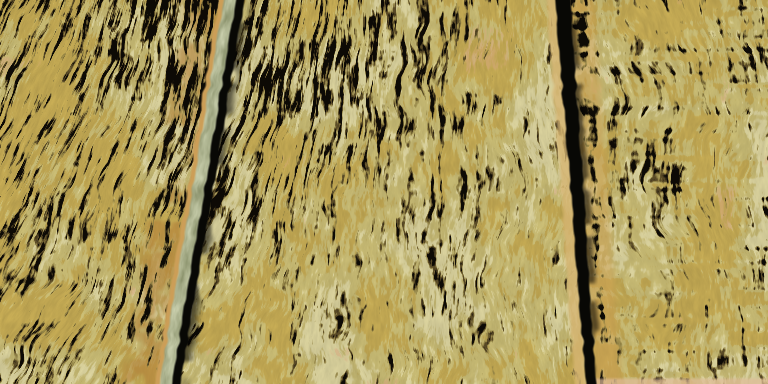
Reproduce this texture procedurally as a WebGL 1 fragment shader.

```glsl
precision highp float;
// Three weathered planks with dark worn grain, split by two slanted gaps.
uniform vec2 u_resolution;

float hash(vec2 p) {
  vec3 q = fract(p.xyx * 0.1031);
  q += dot(q, q.yzx + 33.33);
  return fract((q.x + q.y) * q.z);
}

float noise(vec2 p) {
  vec2 i = floor(p), f = fract(p);
  f = f * f * (3.0 - 2.0 * f);
  return mix(mix(hash(i), hash(i + vec2(1.0, 0.0)), f.x),
             mix(hash(i + vec2(0.0, 1.0)), hash(i + 1.0), f.x), f.y);
}

float fbm(vec2 p) {
  float sum = 0.0, amp = 0.54;
  for (int i = 0; i < 3; i++) {
    sum += amp * noise(p);
    p = p * 2.03 + 17.3;
    amp *= 0.52;
  }
  return sum;
}

// Soft-edged interval from lo to hi
float band(float x, float lo, float hi, float soft) {
  return smoothstep(lo - soft, lo + soft, x) * (1.0 - smoothstep(hi - soft, hi + soft, x));
}

void main() {
  vec2 p = gl_FragCoord.xy / u_resolution.y;
  p.x *= 2.0 * u_resolution.y / u_resolution.x;
  float px = 1.0 / u_resolution.y;
  float y = p.y;

  // Signed distances across the two gaps
  float wobble = 0.006 * (noise(vec2(3.0, y * 45.0)) - 0.5);
  float gapA = 0.458 + 0.166 * y, gapB = 1.54 - 0.075 * y;
  float dA = p.x - gapA + wobble, dB = p.x - gapB + wobble;
  float t = (p.x - gapA) / (gapB - gapA);
  float isLeft = 1.0 - step(0.0, dA), isRight = step(0.0, dB);
  float isMid = 1.0 - isLeft - isRight;

  // Grain coordinates: x across the fibres, y along them
  float across = isLeft * (p.x - mix(0.68, 0.2, p.x / gapA) * y)
               + isMid * (t * 1.1 + 3.0 - 0.22 * y * (1.0 - smoothstep(0.0, 0.5, t)))
               + isRight * (p.x + 0.09 * y + 6.0);
  across += 0.06 * (noise(p * vec2(5.0, 4.0)) - 0.5) + 0.022 * (noise(p * 19.0) - 0.5);
  float rings = length((p - vec2(1.30, 0.0)) * vec2(1.0, 0.5));
  across += 0.25 * rings * isMid * band(t, 0.72, 1.0, 0.12) * (1.0 - smoothstep(0.1, 0.6, y));
  vec2 grain = vec2(across, y);
  float fibre = fbm(grain * vec2(66.0, 15.0));
  float fine = fbm(grain * vec2(105.0, 34.0) + 40.0);
  float grit = noise(p * 105.0 + 9.0);
  float patches = fbm(p * vec2(7.0, 5.0) + 8.0);
  float saw = noise(vec2(p.x * 4.0, y * 85.0));

  // Bare wood
  vec3 ochre = vec3(0.75, 0.65, 0.32), straw = vec3(0.76, 0.71, 0.44), cream = vec3(0.82, 0.79, 0.59);
  float pale = patches + 0.5 * (fine - 0.5) + 0.35 * (fbm(p * vec2(34.0, 26.0)) - 0.5);
  pale += 0.08 * isMid - 0.06 * isLeft + isRight * (0.22 * (saw - 0.5) - 0.02);
  vec3 color = mix(ochre, straw, smoothstep(0.33, 0.43, pale));
  color = mix(color, cream, smoothstep(0.53, 0.66, pale));
  color *= 0.92 + 0.16 * fine;
  float blush = noise(p * vec2(9.0, 12.0) + 5.0) + 0.25 * (fine - 0.5);
  color = mix(color, vec3(0.82, 0.64, 0.48), 0.55 * smoothstep(0.90, 0.98, blush));

  // Rusty borders along the gaps
  float rustA = band(dA, -0.14, -0.045, 0.02);
  float rustB = band(dB, 0.01, 0.08, 0.015);
  color = mix(color, vec3(0.70, 0.50, 0.22), 0.6 * rustA * smoothstep(0.35, 0.65, fbm(p * 20.0)));
  color = mix(color, vec3(0.80, 0.62, 0.32), 0.5 * rustB);

  // Wear sets how much of the grain is blackened
  float wearLeft = 0.42 + 0.58 * y - 0.45 * p.x + 0.65 * rustA * smoothstep(0.05, 0.4, y);
  float wearMid = 0.28 + 0.58 * smoothstep(0.1, 0.85, y) * band(t, 0.05, 0.74, 0.1)
                + 0.3 * band(t, 0.0, 0.1, 0.05) - 0.22 * smoothstep(0.68, 0.85, t);
  vec2 scuff = (p - vec2(1.86 - 0.28 * y, 0.62)) / vec2(0.09, 0.27);
  vec2 corner = (p - vec2(1.96, 0.95)) / vec2(0.15, 0.18);
  float wearRight = 0.06 + 0.85 * exp(-dot(scuff, scuff)) + 0.65 * exp(-dot(corner, corner))
                  + 0.55 * band(dB, 0.02, 0.06, 0.02);
  float wear = isLeft * wearLeft + isMid * wearMid + isRight * wearRight + 0.9 * (patches - 0.5);
  float cut = 0.79 - 0.26 * clamp(wear, 0.0, 1.2);
  float mark = fibre + 0.35 * (fine - 0.5) + 0.13 * (grit - 0.5) + isRight * 0.28 * (saw - 0.5);
  color = mix(color, vec3(0.56, 0.50, 0.26), 0.9 * smoothstep(cut - 0.11, cut - 0.03, mark));
  color = mix(color, vec3(0.35, 0.29, 0.15), smoothstep(cut - 0.04, cut + 0.01, mark));
  color = mix(color, vec3(0.05, 0.04, 0.02), smoothstep(cut + 0.02, cut + 0.08, mark));

  // Bleached bevels beside the gaps
  vec3 bevel = mix(vec3(0.52, 0.55, 0.40), vec3(0.86, 0.88, 0.75), fbm(vec2(dA * 70.0, y * 22.0)));
  color = mix(color, vec3(0.80, 0.62, 0.34), band(dA, -0.054, -0.038, 0.004));
  color = mix(color, bevel, band(dA, -0.042, 0.0, 0.004));
  color = mix(color, vec3(0.84, 0.71, 0.45), 0.8 * band(dB, -0.042, -0.012, 0.007));
  color = mix(color, vec3(0.88, 0.74, 0.60), 0.7 * isRight * (1.0 - smoothstep(0.008, 0.02, y)));

  // Shadowed gaps
  float shade = band(dA, 0.0, 0.03, 0.015) + band(dB, 0.0, 0.032, 0.01);
  color *= 1.0 - 0.55 * shade * smoothstep(0.2, 0.6, noise(vec2(p.x * 30.0, y * 25.0)));
  float halfB = mix(0.013, 0.020, y);
  float gap = max(band(dA, -0.010, 0.012, px + 0.001), band(dB, -halfB, halfB, px + 0.001));
  color = mix(color, vec3(0.03, 0.03, 0.02), gap);
  gl_FragColor = vec4(color, 1.0);
}
```
